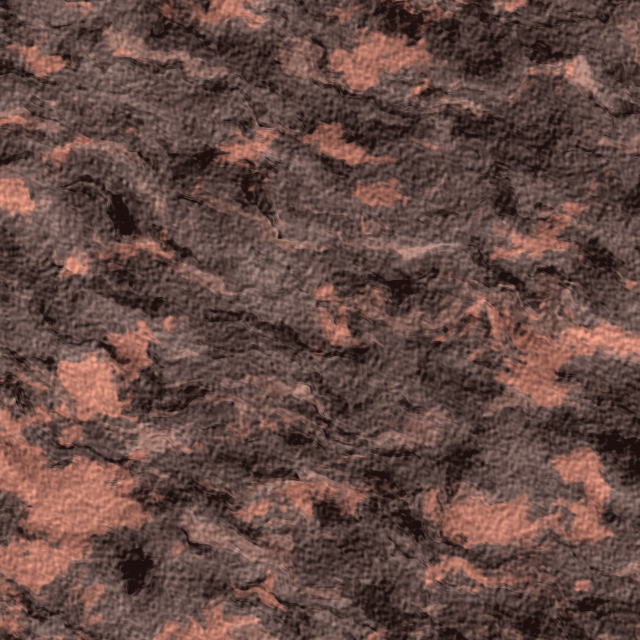
This texture is drawn by a WebGL 2 fragment shader. Its source:

```glsl
#version 300 es
precision highp float;

#define STREAK_ANGLE -0.36
#define STREAK_SCALE vec2(9.0, 34.0)
#define WARP_AMOUNT 0.15
#define PATCH_SCALE vec2(10.0, 15.0)
#define PATCH_LEVEL 0.635
#define GRAIN_SCALE 165.0
#define GRAIN_DEPTH 0.8
#define STONE_DARK vec3(0.19, 0.13, 0.12)
#define STONE_LIGHT vec3(0.51, 0.41, 0.39)
#define SALMON_DARK vec3(0.42, 0.26, 0.23)
#define SALMON_LIGHT vec3(0.76, 0.50, 0.43)

uniform vec2 u_resolution;
out vec4 fragColor;

float hash(vec2 cell) {
    vec3 h = fract(cell.xyx * vec3(0.1031, 0.1030, 0.0973));
    h += dot(h, h.yzx + 33.33);
    return fract((h.x + h.y) * h.z);
}

float valueNoise(vec2 p) {
    vec2 cell = floor(p);
    vec2 f = fract(p);
    f = f * f * (3.0 - 2.0 * f);
    float low = mix(hash(cell), hash(cell + vec2(1, 0)), f.x);
    float high = mix(hash(cell + vec2(0, 1)), hash(cell + vec2(1, 1)), f.x);
    return mix(low, high, f.y);
}

mat2 rotation(float angle) {
    float c = cos(angle), s = sin(angle);
    return mat2(c, s, -s, c);
}

float fbm(vec2 p) {
    mat2 turn = rotation(0.6) * 2.03;
    float sum = 0.0, weight = 1.0, total = 0.0;
    for (int octave = 0; octave < 5; octave++) {
        sum += weight * valueNoise(p);
        total += weight;
        p = turn * p + 17.3;
        weight *= 0.58;
    }
    return sum / total;
}

// Two tilted layers of noise break up the lattice
float grainHeight(vec2 g) {
    return 0.6 * valueNoise(rotation(0.5) * g) + 0.5 * valueNoise(rotation(1.3) * g * 1.37 + 60.0);
}

// Rough surface lit from the upper left
float reliefGrain(vec2 p) {
    vec2 g = p * GRAIN_SCALE;
    vec2 toLight = vec2(-0.32, 0.42);
    return grainHeight(g - toLight) - grainHeight(g + toLight);
}

void main() {
    vec2 p = gl_FragCoord.xy / min(u_resolution.x, u_resolution.y);

    // Folded flow of the stone
    vec2 warp = vec2(fbm(p * 5.5 + 3.0), fbm(p * 5.5 + 51.0)) - 0.5;
    vec2 folded = p + WARP_AMOUNT * warp;
    vec2 along = rotation(-STREAK_ANGLE) * folded;
    float streak = fbm(along * STREAK_SCALE + 9.0);
    float cloud = fbm(folded * 15.0 + 80.0);
    float region = fbm(p * 3.5 + 400.0);

    // Short pale veins and dark crevices
    float veinField = fbm(along * vec2(8.0, 24.0) + 120.0);
    float vein = smoothstep(0.6, 0.7, veinField);
    float crevice = smoothstep(0.58, 0.69, fbm(along * vec2(13.0, 38.0) + 200.0));
    float hollow = smoothstep(0.6, 0.7, fbm(folded * 15.0 + 260.0));

    // Salmon mineral gathered in ragged clusters
    float patchField = fbm(folded * PATCH_SCALE + 310.0);
    patchField += 0.3 * (region - 0.5) + 0.25 * (streak - 0.5) + 0.2 * (fbm(p * 45.0) - 0.5);
    float salmon = smoothstep(PATCH_LEVEL - 0.06, PATCH_LEVEL + 0.07, patchField);
    salmon = max(salmon, 0.3 * vein);

    // Tone of the stone
    float tone = 0.58 + 1.25 * (streak - 0.5) + 0.85 * (cloud - 0.5);
    tone += 0.32 * vein;
    tone -= (0.5 * crevice + 0.4 * hollow) * (1.0 - 0.6 * salmon);
    tone += GRAIN_DEPTH * reliefGrain(p);
    tone = clamp(tone, -0.25, 1.5);

    vec3 stone = mix(STONE_DARK, STONE_LIGHT, tone);
    vec3 mineral = mix(SALMON_DARK, SALMON_LIGHT, tone + 0.12);
    fragColor = vec4(clamp(mix(stone, mineral, salmon), 0.0, 1.0), 1.0);
}
```
